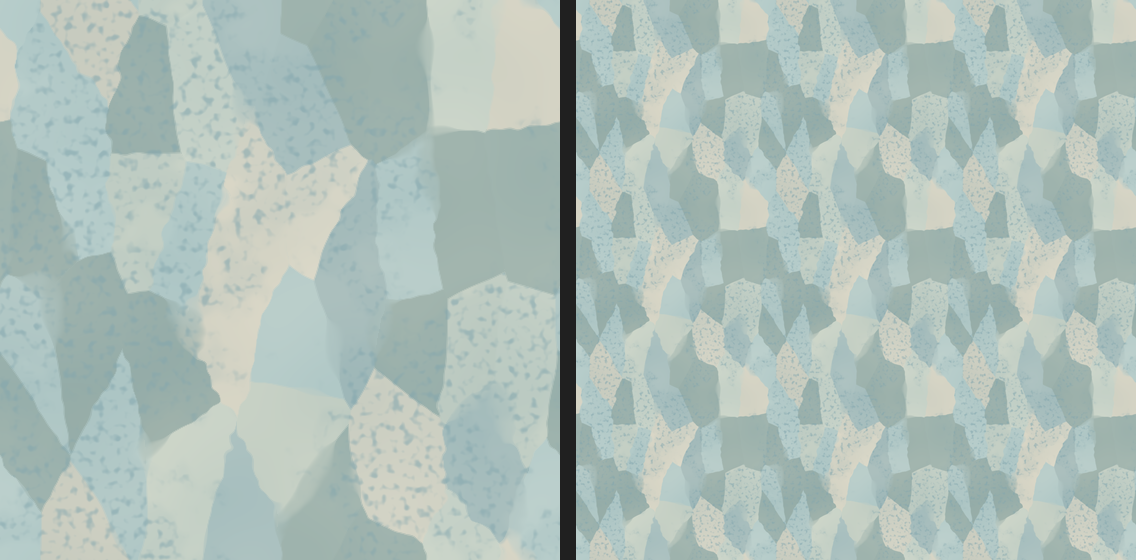
Left, the tile; right, the same tile 3 across and 3 down.
A WebGL 1 fragment shader for this pattern:

```glsl
precision highp float;
uniform vec2 u_resolution;

#define PATCH_GRID vec2(9.0, 4.0)
#define EDGE_WIDTH 0.0016
#define EDGE_BLUR 0.028
#define EDGE_ROUGHNESS 0.015
#define EDGE_DRIFT 0.014
#define SHADE_VARIATION 0.022
#define WASH_STRENGTH 0.045
#define SPECKLE_HAZE 0.11
#define SPECKLE_STRENGTH 0.50
#define SPECKLE_COLOR vec3(0.51, 0.65, 0.68)

vec2 hash2(vec2 p) {
  vec3 h = fract(p.xyx * vec3(0.1031, 0.1030, 0.0973));
  h += dot(h, h.yzx + 33.33);
  return fract((h.xx + h.yz) * h.zy);
}

// Gradient at a lattice point, wrapped to the period
float cornerSlope(vec2 lattice, vec2 corner, vec2 f, float period) {
  vec2 id = mod(lattice + corner, period) + period * 7.13;
  float angle = 6.2832 * hash2(id).x;
  return dot(vec2(cos(angle), sin(angle)), f - corner);
}

// Gradient noise with a whole number of lattice cells across the canvas
float noise(vec2 uv, float period) {
  vec2 p = uv * period;
  vec2 i = floor(p);
  vec2 f = p - i;
  vec2 u = f * f * f * (f * (f * 6.0 - 15.0) + 10.0);
  float bottom = mix(cornerSlope(i, vec2(0.0, 0.0), f, period),
                     cornerSlope(i, vec2(1.0, 0.0), f, period), u.x);
  float top = mix(cornerSlope(i, vec2(0.0, 1.0), f, period),
                  cornerSlope(i, vec2(1.0, 1.0), f, period), u.x);
  return mix(bottom, top, u.y);
}

vec3 palette(float tone) {
  vec3 color = vec3(0.620, 0.700, 0.675);
  color = mix(color, vec3(0.665, 0.750, 0.745), step(0.28, tone));
  color = mix(color, vec3(0.715, 0.800, 0.790), step(0.43, tone));
  color = mix(color, vec3(0.785, 0.825, 0.780), step(0.65, tone));
  return mix(color, vec3(0.835, 0.830, 0.770), step(0.80, tone));
}

// Colour of a patch, with its tendency to carry speckles in alpha
vec4 patchPaint(vec2 cell) {
  vec2 id = mod(cell, PATCH_GRID);
  vec2 rnd = hash2(id + 61.7);
  float stratum = mod(3.0 * id.x * id.x + id.x + 4.0 * id.y, 9.0);
  vec3 color = palette(fract((stratum + 3.0 * rnd.x) / 9.0));
  return vec4(color + SHADE_VARIATION * (rnd.y - 0.5), hash2(id + 23.1).x - 0.5);
}

vec2 patchSite(vec2 cell) {
  return cell + hash2(mod(cell, PATCH_GRID) + 5.3);
}

// Tall Voronoi patches, blended across their borders over the given width
vec4 patches(vec2 uv, float width) {
  vec2 p = uv * PATCH_GRID;
  vec2 base = floor(p);
  vec2 nearest = vec2(0.0);
  float nearestSq = 100.0;
  for (int y = -2; y <= 2; y++) {
    for (int x = -2; x <= 2; x++) {
      vec2 site = patchSite(base + vec2(x, y)) - p;
      float distSq = dot(site, site);
      if (distSq < nearestSq) {
        nearestSq = distSq;
        nearest = site;
      }
    }
  }
  vec4 sum = vec4(0.0);
  float total = 0.0;
  for (int y = -2; y <= 2; y++) {
    for (int x = -2; x <= 2; x++) {
      vec2 cell = base + vec2(x, y);
      vec2 site = patchSite(cell) - p;
      float span = max(length((site - nearest) * PATCH_GRID), 0.001);
      float border = 0.5 * (dot(site, site) - nearestSq) / span;
      float weight = 1.0 - smoothstep(0.0, width, border);
      sum += weight * patchPaint(cell);
      total += weight;
    }
  }
  return sum / total;
}

void main() {
  vec2 uv = gl_FragCoord.xy / u_resolution;

  // Edges are ragged in some places, straight or blurred in others
  float rough = smoothstep(-0.25, 0.3, noise(uv, 4.0));
  vec2 ragged = vec2(noise(uv, 23.0) + 0.5 * noise(uv, 47.0),
                     noise(uv, 21.0) + 0.5 * noise(uv, 43.0));
  vec2 drift = vec2(noise(uv, 8.0), noise(uv, 7.0));
  vec2 warped = uv + EDGE_ROUGHNESS * rough * ragged + EDGE_DRIFT * drift;
  float blur = smoothstep(0.12, 0.5, noise(uv, 6.0));
  float crisp = max(EDGE_WIDTH, 1.0 / u_resolution.y);
  vec4 paint = patches(warped, crisp + EDGE_BLUR * blur);

  // Soft warm and cool wash
  vec3 color = paint.rgb + WASH_STRENGTH * noise(uv, 5.0) * vec3(1.0, 0.6, 0.4);

  // Clouds of fine blue-grey speckles
  float cloud = noise(uv, 3.0) + 0.5 * noise(uv, 11.0) + 0.25 * noise(uv, 29.0);
  float coverage = smoothstep(-0.16, 0.14, cloud + 0.5 * paint.a + 0.04);
  float grain = noise(uv, 53.0) + 0.6 * noise(uv, 97.0);
  float speckle = SPECKLE_HAZE + SPECKLE_STRENGTH * smoothstep(0.0, 0.65, grain);
  color = mix(color, SPECKLE_COLOR, coverage * speckle);

  gl_FragColor = vec4(color, 1.0);
}
```
